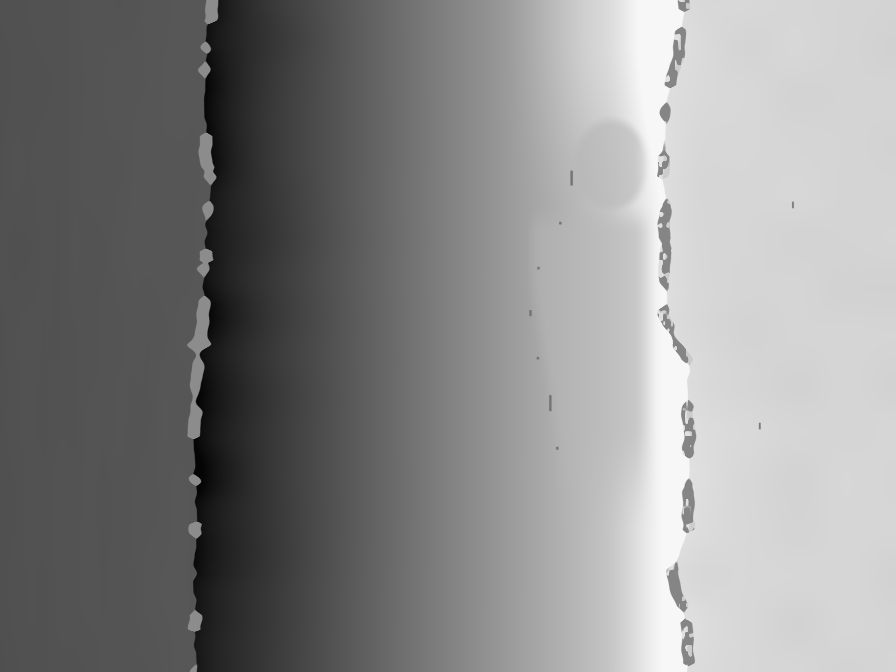
A Shadertoy shader for this texture map:

```glsl
// Grey depth map: flat left panel, dark-to-bright ramp with a faint figure, pale right panel, ragged seams.

float hash(vec2 p) {
    return fract(sin(dot(p, vec2(127.1, 311.7))) * 43758.5453);
}

float noise(vec2 p) {
    vec2 i = floor(p), f = fract(p);
    f = f * f * (3.0 - 2.0 * f);
    return mix(mix(hash(i), hash(i + vec2(1, 0)), f.x),
               mix(hash(i + vec2(0, 1)), hash(i + vec2(1, 1)), f.x), f.y);
}

float bump(float x, float centre, float width) {
    float d = (x - centre) / width;
    return exp(-d * d);
}

// Filled rectangle with soft pixel-wide edges
float block(vec2 p, vec2 halfSize, float aa) {
    vec2 d = smoothstep(-aa, aa, halfSize - abs(p));
    return d.x * d.y;
}

float leftSeam(float v) {
    return 0.218 + 0.011 * smoothstep(0.4, 0.62, v) + 0.008 * smoothstep(0.92, 1.0, v)
         + 0.004 * bump(v, 0.72, 0.05) + 0.005 * (noise(vec2(v * 75.0, 3.0)) - 0.5);
}

float rightSeam(float v) {
    return 0.769 - 0.027 * smoothstep(0.44, 0.54, v) + 0.022 * smoothstep(0.8, 1.0, v)
         - 0.017 * bump(v, 0.145, 0.05) + 0.005 * (noise(vec2(v * 60.0, 9.0)) - 0.5);
}

// Soft mask of the standing figure
float figure(vec2 p) {
    float head = 1.0 - smoothstep(0.8, 1.1, length((p - vec2(0.682, 0.755)) / vec2(0.043, 0.07)));
    float side = mix(0.622, 0.592, smoothstep(0.3, 0.62, p.y));
    float body = smoothstep(side - 0.008, side + 0.012, p.x)
               * smoothstep(0.2, 0.38, p.y) * (1.0 - smoothstep(0.65, 0.7, p.y));
    return max(head, body) * (1.0 - smoothstep(0.705, 0.735, p.x));
}

float rampTone(vec2 p, float seam) {
    float d = max(p.x - seam, 0.0);
    float tone = 0.26 + 1.45 * (p.x - 0.33);
    float streaks = noise(vec2(p.x * 9.0, p.y * 17.0)) - 0.5;
    tone += (0.09 * streaks + 0.07 * (1.0 - smoothstep(0.0, 0.16, p.y))) * exp(-d / 0.06);
    tone -= 0.08 * exp(-d / 0.03);
    tone += 0.12 * smoothstep(0.67, 0.75, p.x);
    tone += 0.09 * smoothstep(0.55, 0.67, p.x) * smoothstep(0.65, 0.95, p.y);
    float bodyTone = 0.71 + 0.5 * (p.x - 0.63);
    return clamp(mix(tone, bodyTone, 0.75 * figure(p)), 0.02, 0.97);
}

void mainImage(out vec4 fragColor, in vec2 fragCoord) {
    vec2 p = fragCoord / iResolution.xy;
    float aa = 0.6 / iResolution.y;
    float a = leftSeam(p.y), b = rightSeam(p.y);

    // Three panels
    float leftTone = 0.315 + 0.12 * p.x + 0.008 * (noise(p * vec2(60.0, 8.0)) - 0.5);
    float rightTone = 0.83 + 0.04 * exp(-(p.x - b) / 0.05) * step(b, p.x)
                    + 0.022 * (noise(p * vec2(18.0, 14.0)) - 0.5);
    float tone = mix(leftTone, rampTone(p, a), smoothstep(a - aa, a + aa, p.x));
    tone = mix(tone, rightTone, smoothstep(b - aa, b + aa, p.x));

    // Broken grey slivers along both seams
    float leftWidth = 0.007 * smoothstep(0.48, 0.75, noise(vec2(p.y * 42.0, 21.0)));
    for (float i = 0.0; i < 4.0; i++)
        leftWidth += 0.007 * bump(p.y, 0.896 - 0.17 * i + 0.011 * i * i, 0.009);
    float leftFleck = smoothstep(-aa, aa, leftWidth - abs(p.x - a)) * smoothstep(0.0, 0.002, leftWidth);
    float rightWidth = 0.0065 * smoothstep(0.22, 0.5, noise(vec2(p.y * 36.0, 33.0)));
    float rightFleck = smoothstep(-aa, aa, rightWidth - abs(p.x - b)) * smoothstep(0.0, 0.002, rightWidth);
    rightFleck *= 1.0 - 0.8 * smoothstep(0.62, 0.72, noise(p * vec2(240.0, 110.0)));
    tone = mix(tone, 0.55, leftFleck);
    tone = mix(tone, 0.52, rightFleck);

    // Small upright specks down the figure's side
    float specks = 0.0;
    for (float i = 0.0; i < 7.0; i++) {
        float v = 0.735 - 0.067 * i;
        float u = 0.592 + 0.046 * smoothstep(0.55, 0.73, v) + 0.03 * (1.0 - smoothstep(0.33, 0.54, v));
        float tall = 0.002 + 0.014 * pow(hash(vec2(i, 5.0)), 3.0);
        specks = max(specks, block(p - vec2(u, v), vec2(0.0014, tall), aa));
    }
    // Two specks on the pale panel
    for (float i = 0.0; i < 2.0; i++)
        specks = max(specks, block(p - vec2(0.848 + 0.037 * i, 0.366 + 0.329 * i), vec2(0.001, 0.005), aa));
    tone = mix(tone, 0.46, specks);

    fragColor = vec4(vec3(tone), 1.0);
}
```
